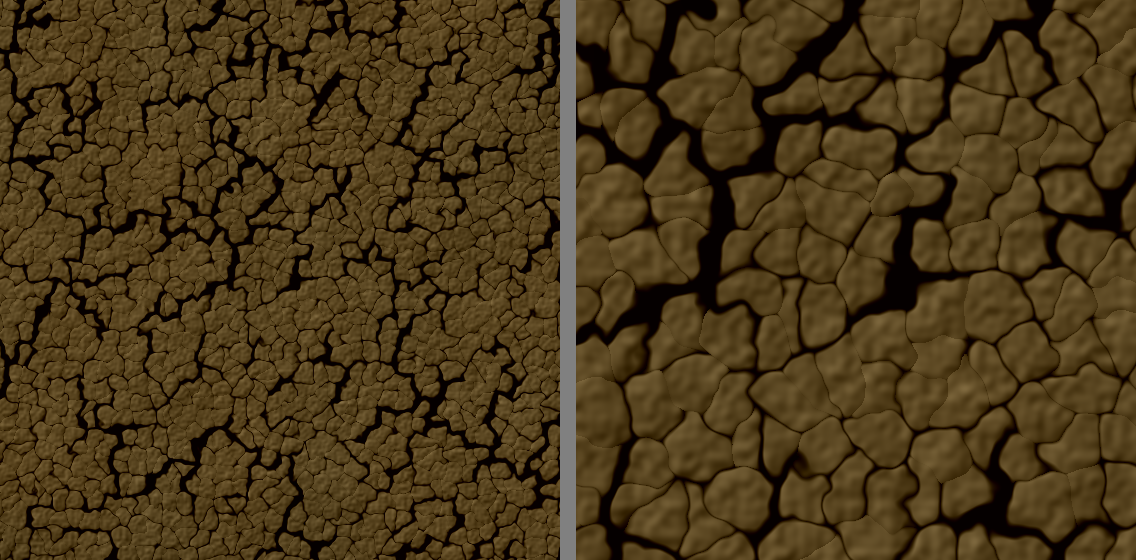
Left: the whole. Right: its middle third, enlarged.
This texture is drawn by a three.js fragment shader. Its source:

```glsl
// Dry, cracked brown crust: small rounded grains grouped into slanted plates.
// Grains are Voronoi cells; edges between grains of different plates open into
// dark fissures, the others stay thin. Light falls from the upper left.
varying vec2 vUv;

const vec2 ALONG = vec2(0.5, 0.866);    // main direction of the fissures
const vec2 ACROSS = vec2(0.866, -0.5);
const vec2 LIGHT = vec2(-0.66, 0.75);
const vec3 EARTH = vec3(0.335, 0.257, 0.114);

vec2 hash2(vec2 p) {
  vec3 q = fract(vec3(p.xyx) * vec3(0.1031, 0.1030, 0.0973));
  q += dot(q, q.yzx + 33.33);
  return fract((q.xx + q.yz) * q.zy);
}

float noise(vec2 p) {
  vec2 i = floor(p), f = fract(p);
  f = f * f * (3.0 - 2.0 * f);
  float low = mix(hash2(i).x, hash2(i + vec2(1.0, 0.0)).x, f.x);
  float high = mix(hash2(i + vec2(0.0, 1.0)).x, hash2(i + 1.0).x, f.x);
  return mix(low, high, f.y);
}

vec2 grainCentre(vec2 cell) {
  return cell + 0.06 + 0.88 * hash2(cell + 17.0);
}

// Identity of the large slanted plate that holds a point
vec2 plateOf(vec2 p) {
  vec2 q = vec2(dot(p, ACROSS) * 0.33, dot(p, ALONG) * 0.2) + 50.0;
  vec2 base = floor(q), plate = base;
  float nearest = 9.0;
  for (int y = -1; y <= 1; y++)
    for (int x = -1; x <= 1; x++) {
      vec2 cell = base + vec2(x, y);
      vec2 r = cell + hash2(cell) - q;
      float d = dot(r, r);
      if (d < nearest) { nearest = d; plate = cell; }
    }
  return plate;
}

// Returns the outward edge normal in xy and the smooth distance to the gap in z
vec3 grainEdge(vec2 p) {
  vec2 base = floor(p), home = base, toHome = vec2(0.0);
  float nearest = 9.0;
  for (int y = -1; y <= 1; y++)
    for (int x = -1; x <= 1; x++) {
      vec2 cell = base + vec2(x, y);
      vec2 r = grainCentre(cell) - p;
      float d = dot(r, r);
      if (d < nearest) { nearest = d; home = cell; toHome = r; }
    }

  vec2 homePlate = plateOf(grainCentre(home));
  float opening = smoothstep(0.25, 0.8, noise(p * 0.4 + 7.0));
  vec2 normalSum = vec2(0.0);
  float weightSum = 0.00001;
  for (int y = -2; y <= 2; y++)
    for (int x = -2; x <= 2; x++) {
      vec2 cell = home + vec2(x, y);
      vec2 r = grainCentre(cell) - p;
      vec2 span = r - toHome;
      if (dot(span, span) < 0.0001) continue;
      vec2 n = normalize(span);
      float d = dot(0.5 * (r + toHome), n);
      if (d > 0.7) continue;
      // Thin seam inside a plate, open fissure between two plates
      float width = mix(-0.07, 0.035, hash2(home + cell).x);
      if (distance(plateOf(grainCentre(cell)), homePlate) > 0.5)
        width = mix(0.025, 0.21, opening) * (0.4 + 0.6 * abs(dot(n, ACROSS)));
      float weight = exp(-17.0 * (d - width));
      normalSum += n * weight;
      weightSum += weight;
    }
  return vec3(normalSum / weightSum, -log(weightSum) / 17.0);
}

void main() {
  // Wobble the domain so that the grain outlines are not straight
  vec2 p = vUv * 34.0 + 40.0;
  vec2 wobble = vec2(noise(p * 1.7), noise(p * 1.7 + 31.0)) - 0.5;
  vec2 ripple = vec2(noise(p * 4.0 + 5.0), noise(p * 4.0 + 63.0)) - 0.5;
  p += 0.42 * wobble + 0.12 * ripple;

  vec3 edge = grainEdge(p);
  float gap = edge.z;

  // Fine leathery relief, lit from the same side
  vec2 g = vUv * 175.0;
  float relief = noise(g) - noise(g + LIGHT * 0.7);
  relief += 0.5 * (noise(g * 0.45 + 9.0) - noise(g * 0.45 + 9.0 + LIGHT * 0.7));
  float mottle = noise(vUv * 48.0 + 3.0) + noise(vUv * 11.0 + 8.0) - 1.0;

  // Bevelled rims and darkened seams
  float rim = exp(-8.0 * max(gap, 0.0));
  float tone = 0.012 + 0.13 * relief + 0.04 * mottle;
  tone += 0.10 * rim * dot(edge.xy, LIGHT);
  tone -= 0.035 * exp(-14.0 * max(gap, 0.0));

  float fissure = 1.0 - smoothstep(-0.055, 0.05, gap);
  tone = mix(tone, -0.315, fissure);

  vec3 colour = EARTH + tone * vec3(1.0, 0.95, 0.82);
  colour += vec3(0.012, 0.0, -0.008) * (noise(vUv * 7.0) - 0.5);
  gl_FragColor = vec4(max(colour, vec3(0.0)), 1.0);
}
```
